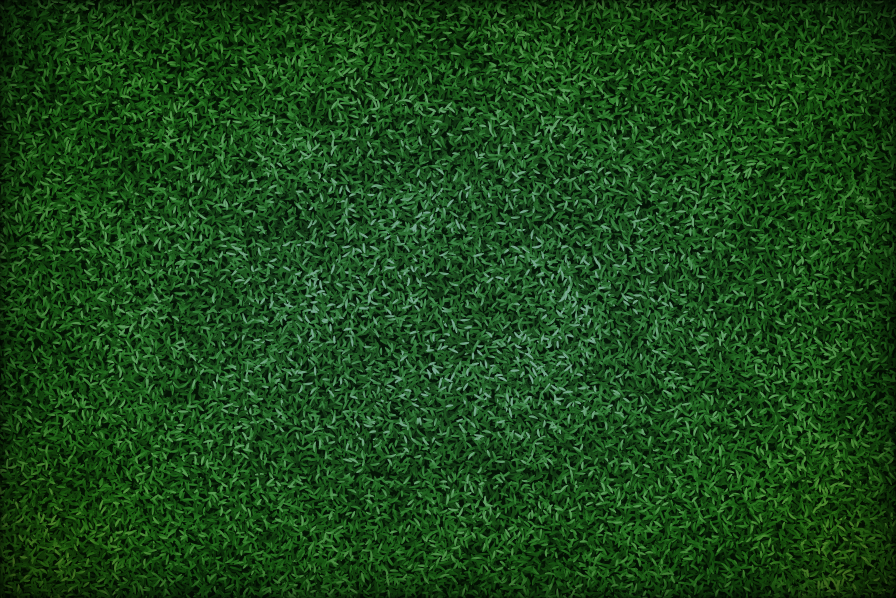
A WebGL 1 fragment shader for this texture:

```glsl
precision highp float;
// Dense short turf seen from above: layered random blades, cool centre, dark rim.

uniform vec2 u_resolution;

// Sizes are fractions of the canvas height.
const float CELL = 0.0120;          // spacing of blades within one layer
const float HALF_LENGTH = 0.0092;   // longest half blade, below one cell
const float HALF_WIDTH = 0.0020;
const float BEND = 0.22;            // strongest curl of a blade
const float LAYERS = 5.0;
const float LOW_TONE = 0.24;        // mean tone of the deepest layer
const float HIGH_TONE = 0.75;       // mean tone of the top layer
const float TONE_SPREAD = 0.72;
const float PATCH_SCALE = 7.0;
const float PATCH_STRENGTH = 0.30;
const float RIM_POWER = 0.16;
const float EXPOSURE = 1.12;

const vec3 SHADOW = vec3(0.015, 0.075, 0.020);
const vec3 DEEP = vec3(0.06, 0.19, 0.06);
const vec3 MID = vec3(0.10, 0.28, 0.09);
const vec3 LEAF = vec3(0.12, 0.36, 0.11);
const vec3 BRIGHT = vec3(0.21, 0.48, 0.20);
const vec3 PALE = vec3(0.40, 0.61, 0.40);
const vec3 COOL_TINT = vec3(1.06, 0.98, 1.28);
const vec3 RIM_TINT = vec3(0.80, 1.03, 0.62);
const vec3 WARM_TINT = vec3(1.35, 1.05, 0.65);

vec3 hash3(vec2 p) {
  vec3 q = fract(p.xyx * vec3(0.1031, 0.1030, 0.0973));
  q += dot(q, q.yxz + 33.33);
  return fract((q.xxy + q.yzz) * q.zyx);
}

vec2 gradientAt(vec2 lattice) {
  float angle = 6.2832 * hash3(lattice + 71.0).x;
  return vec2(cos(angle), sin(angle));
}

float gradientNoise(vec2 p) {
  vec2 i = floor(p);
  vec2 f = p - i;
  vec2 u = f * f * f * (f * (f * 6.0 - 15.0) + 10.0);
  vec2 e = vec2(1.0, 0.0);
  float low = mix(dot(gradientAt(i), f), dot(gradientAt(i + e), f - e), u.x);
  float high = mix(dot(gradientAt(i + e.yx), f - e.yx),
                   dot(gradientAt(i + e.xx), f - e.xx), u.x);
  return mix(low, high, u.y);
}

// Grass colour from shade (0) to glint (1).
vec3 grassColor(float tone) {
  vec3 c = mix(SHADOW, DEEP, smoothstep(0.0, 0.27, tone));
  c = mix(c, MID, smoothstep(0.27, 0.46, tone));
  c = mix(c, LEAF, smoothstep(0.46, 0.64, tone));
  c = mix(c, BRIGHT, smoothstep(0.64, 0.86, tone));
  return mix(c, PALE, smoothstep(0.86, 1.08, tone));
}

// Coverage in x, position from root (-1) to tip (1) in y.
vec2 blade(vec2 offset, vec3 shape, float pixel) {
  float angle = 6.2832 * shape.x;
  vec2 along = vec2(cos(angle), sin(angle));
  vec2 q = vec2(dot(offset, along), dot(offset, vec2(-along.y, along.x)));
  float halfLength = HALF_LENGTH * mix(0.6, 1.0, shape.y);
  float s = q.x / halfLength;
  q.y -= BEND * (shape.z * 2.0 - 1.0) * halfLength * (s * s - 0.4);
  float halfWidth = HALF_WIDTH * (1.0 - 0.6 * min(s * s, 1.0));
  float side = clamp((halfWidth - abs(q.y)) / pixel + 0.5, 0.0, 1.0);
  float ends = clamp((halfLength - abs(q.x)) / pixel + 0.5, 0.0, 1.0);
  return vec2(side * ends, clamp(s, -1.0, 1.0));
}

vec3 turf(vec2 p, float pixel, float patchTone) {
  vec3 color = SHADOW;
  for (float layer = 0.0; layer < LAYERS; layer++) {
    float depth = layer / (LAYERS - 1.0);
    vec2 grid = p / CELL + layer * vec2(0.37, 0.61);
    vec2 home = floor(grid);
    for (float y = -1.0; y <= 1.0; y++) {
      for (float x = -1.0; x <= 1.0; x++) {
        vec2 cell = home + vec2(x, y);
        vec3 place = hash3(cell + 13.0 + layer * 157.0);
        vec3 shape = hash3(cell + 41.5 + layer * 211.0);
        vec2 b = blade((grid - cell - place.xy) * CELL, shape, pixel);
        float tone = mix(LOW_TONE, HIGH_TONE, depth) + patchTone
                   + TONE_SPREAD * (place.z - 0.5) + 0.08 * b.y;
        color = mix(color, grassColor(tone), b.x);
      }
    }
  }
  return color;
}

void main() {
  vec2 uv = gl_FragCoord.xy / u_resolution;
  vec2 p = gl_FragCoord.xy / u_resolution.y;
  float patchTone = PATCH_STRENGTH * (0.6 * gradientNoise(p * PATCH_SCALE)
                  + 0.4 * gradientNoise(p * PATCH_SCALE * 3.1 + 19.0));
  vec3 color = turf(p, 1.0 / u_resolution.y, patchTone);

  // Cool middle, saturated edges and warmer lower corners.
  vec2 centered = uv * 2.0 - 1.0;
  float rim = smoothstep(0.25, 1.15, length(centered));
  color *= mix(COOL_TINT, RIM_TINT, rim);
  float warm = smoothstep(0.55, 0.95, abs(centered.x)) * smoothstep(0.35, 0.0, uv.y);
  color *= mix(vec3(1.0), WARM_TINT, 0.8 * warm);

  // Rim falloff towards the borders.
  vec2 inside = 4.0 * uv * (1.0 - uv);
  color *= EXPOSURE * pow(inside.x * inside.y, RIM_POWER);
  gl_FragColor = vec4(clamp(color, 0.0, 1.0), 1.0);
}
```
